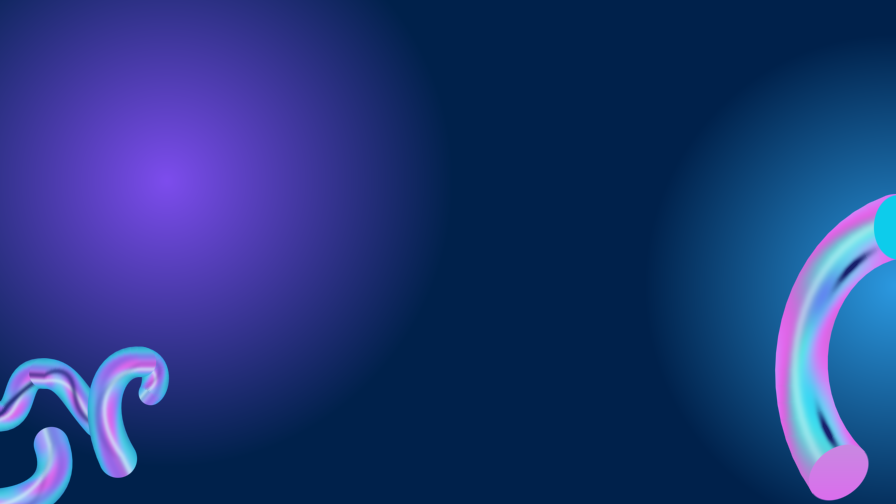
This background is drawn by a Shadertoy shader. Its source:

```glsl
// Navy backdrop with violet and blue glows, and glossy iridescent curved tubes.

const vec3 NAVY = vec3(0.0, 0.13, 0.295);
const vec3 VIOLET = vec3(0.49, 0.30, 0.93);
const vec3 AZURE = vec3(0.17, 0.60, 0.88);
const vec3 INK = vec3(0.09, 0.12, 0.42);
const vec3 PEARL = vec3(0.80, 0.95, 0.97);
const int SEGMENTS = 20;

vec3 addGlow(vec3 base, vec2 p, vec2 center, float radius, vec3 tint) {
    return mix(base, tint, max(0.0, 1.0 - length(p - center) / radius));
}

vec2 bezier(vec2 a, vec2 b, vec2 c, vec2 d, float t) {
    float s = 1.0 - t;
    return s * s * s * a + 3.0 * s * t * (s * b + t * c) + t * t * t * d;
}

// Returns edge distance, position along the curve, and position across it.
// radii holds the start, middle and end radius.
vec3 tube(vec2 p, vec2 a, vec2 b, vec2 c, vec2 d, vec3 radii) {
    vec3 nearest = vec3(1e3, 0.0, 0.0);
    vec2 start = a;
    for (int i = 1; i <= SEGMENTS; i++) {
        vec2 end = bezier(a, b, c, d, float(i) / float(SEGMENTS));
        vec2 dir = end - start;
        vec2 rel = p - start;
        float h = clamp(dot(rel, dir) / dot(dir, dir), 0.0, 1.0);
        float t = (float(i) - 1.0 + h) / float(SEGMENTS);
        float bend = 2.0 * t - 1.0;
        float radius = mix(radii.y, bend < 0.0 ? radii.x : radii.z, bend * bend);
        float dist = length(rel - dir * h) - radius;
        if (dist < nearest.x) {
            float side = (dir.x * rel.y - dir.y * rel.x) / length(dir);
            nearest = vec3(dist, t, side / radius);
        }
        start = end;
    }
    return nearest;
}

float ellipseDistance(vec2 p, vec2 center, vec2 axis, vec2 radii) {
    vec2 q = p - center;
    q = vec2(dot(q, axis), dot(q, vec2(-axis.y, axis.x)));
    return (length(q / radii) - 1.0) * min(radii.x, radii.y);
}

// Thin-film hues running from pink through mint and cyan to lavender.
vec3 film(float phase) {
    vec3 wave = cos(6.2832 * (phase + vec3(0.0, 0.45, 0.2)));
    return vec3(0.62, 0.64, 0.90) + vec3(0.26, 0.24, 0.08) * wave;
}

float band(float x, float center, float width) {
    float q = (x - center) / width;
    return exp(-q * q);
}

vec3 cover(vec3 base, vec3 tint, float dist, float blur) {
    return mix(base, tint, 1.0 - smoothstep(-blur, blur, dist));
}

// Slim tube: cyan rims, violet body, a pale gloss line and an inky fold.
vec3 slimGloss(vec3 s, float offset, float fold) {
    float t = s.y + offset;
    float phase = 0.5 + 0.38 * (1.0 - s.z * s.z) + 0.14 * sin(9.0 * t + 3.0 * s.z);
    vec3 color = film(phase) * mix(vec3(1.0), vec3(0.45, 0.75, 0.95), s.z * s.z);
    color = mix(color, vec3(0.42, 0.38, 0.88), 0.55 * band(s.z, 0.35, 0.3));
    color = mix(color, PEARL, 0.65 * band(s.z, -0.25 + 0.25 * sin(5.0 * t), 0.16));
    return mix(color, INK, fold * band(s.z, 0.45 * sin(6.0 * t), 0.2));
}

// Wide arc: pink rims, mint and blue body, two inky reflections.
vec3 wideGloss(vec3 s) {
    float phase = 0.5 + 0.5 * s.z + 0.13 * sin(11.0 * s.y + 2.5 * s.z);
    vec3 color = film(phase);
    color = mix(color, vec3(0.38, 0.46, 0.96), 0.8 * band(s.y, 0.38, 0.12) * band(s.z, 0.2, 0.4));
    color = mix(color, vec3(0.15, 0.85, 0.95), 0.8 * band(s.y, 0.77, 0.13) * band(s.z, 0.2, 0.4));
    color = mix(color, PEARL, 0.5 * band(s.z, -0.25, 0.18));
    float ink = band(s.y, 0.23, 0.09) * band(s.z, 0.45, 0.13);
    ink += band(s.y, 0.87, 0.07) * band(s.z, 0.4, 0.12);
    return mix(color, INK, min(ink * 1.2, 1.0));
}

void mainImage(out vec4 fragColor, in vec2 fragCoord) {
    vec2 p = fragCoord / iResolution.y;
    float blur = 0.8 / iResolution.y;

    // Backdrop glows
    vec3 color = addGlow(NAVY, p, vec2(0.331, 0.641), 0.567, VIOLET);
    color = addGlow(color, p, vec2(1.778, 0.433), 0.498, AZURE);

    // Wave, hook and lower tail at the left
    vec2 crest = vec2(0.088, 0.259);
    vec3 s = tube(p, vec2(-0.01, 0.174), vec2(0.058, 0.167), vec2(0.019, 0.264), crest, vec3(0.03));
    color = cover(color, slimGloss(s, 0.0, 0.8), s.x, blur);
    s = tube(p, crest, vec2(0.134, 0.259), vec2(0.148, 0.213), vec2(0.194, 0.162), vec3(0.03));
    color = cover(color, slimGloss(s, 1.0, 0.6), s.x, blur);
    vec2 top = vec2(0.28, 0.282);
    s = tube(p, top, vec2(0.319, 0.278), vec2(0.31, 0.231), vec2(0.299, 0.22), vec3(0.03, 0.027, 0.024));
    color = cover(color, slimGloss(s, 1.0, 0.15), s.x, blur);
    s = tube(p, vec2(0.234, 0.09), vec2(0.181, 0.19), vec2(0.213, 0.287), top, vec3(0.038, 0.033, 0.03));
    color = cover(color, slimGloss(s, 0.0, 0.15), s.x, blur);
    s = tube(p, vec2(0.102, 0.118), vec2(0.13, 0.039), vec2(0.069, 0.0), vec2(-0.012, -0.005), vec3(0.035));
    color = cover(color, slimGloss(s, 0.5, 0.15), s.x, blur);

    // Wide arc at the right, cut flat under its two end caps
    vec2 foot = vec2(1.664, 0.0625);
    vec2 footAxis = vec2(0.63, -0.777);
    s = tube(p, vec2(1.778, 0.551), vec2(1.597, 0.502), vec2(1.523, 0.236), foot, vec3(0.064, 0.051, 0.066));
    color = cover(color, wideGloss(s), max(s.x, dot(p - foot, footAxis)), blur);
    float cap = ellipseDistance(p, foot, footAxis, vec2(0.047, 0.066));
    color = cover(color, mix(vec3(0.86, 0.42, 0.93), vec3(0.78, 0.54, 0.88), p.y * 8.0), cap, blur);
    cap = ellipseDistance(p, vec2(1.782, 0.549), vec2(1.0, 0.0), vec2(0.048, 0.064));
    color = cover(color, vec3(0.05, 0.80, 0.92), cap, blur);

    fragColor = vec4(color, 1.0);
}
```
